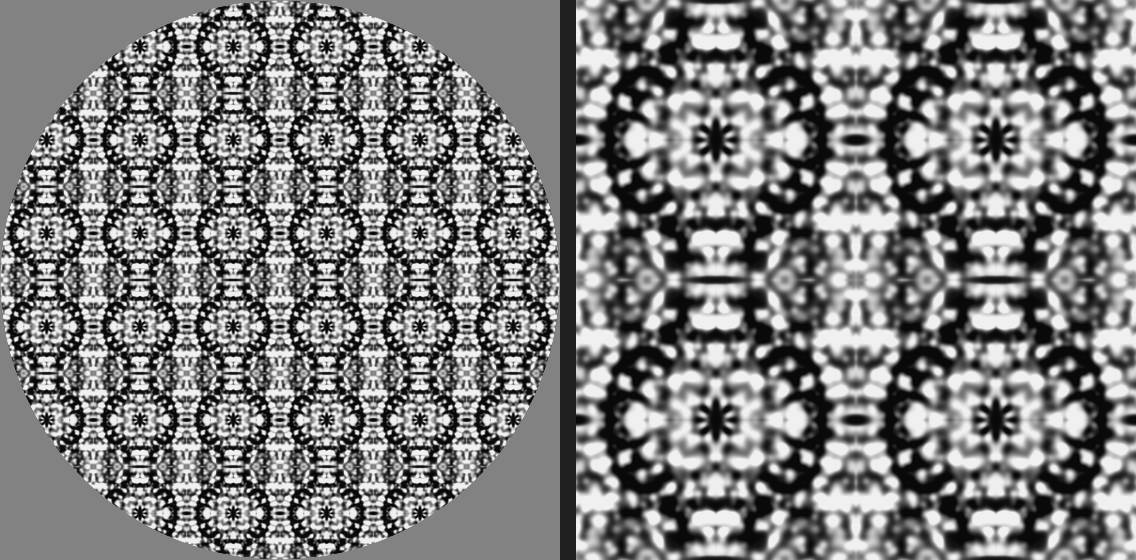
Left: the whole. Right: its middle third, enlarged.
Reproduce this pattern procedurally as a three.js fragment shader.

```glsl
varying vec2 vUv;

const float REPEATS = 6.0;         // tiles across and up
const float DISC_RADIUS = 0.499;
const float DISC_SOFTNESS = 0.0008;
const vec3 BACKGROUND = vec3(0.51);
const float DARKEST = 0.035;
const float BRIGHTEST = 0.94;
const float SPOT_DENSITY = 7.0;    // spots along half a tile
const float FINE_DENSITY = 12.0;
const float FINE_WEIGHT = 0.35;
const float ARC_SPOTS = 5.2;       // spots per radian in the ring
const float SPOT_TIGHTNESS = 6.5;
const float SPOT_MEAN = 0.36;
const float CONTRAST = 1.2;
const float CURVE = 0.5;           // strength of the final tone curve
const float RING_RADIUS = 0.72;
const float RING_WIDTH = 0.15;
const float RING_DEPTH = 0.18;
const float PETALS = 8.0;
const float PETAL_WAVE = 30.0;     // radial frequency of the petal rows

vec3 hash3(vec2 cell) {
  vec3 k = vec3(dot(cell, vec2(127.1, 311.7)),
                dot(cell, vec2(269.5, 183.3)),
                dot(cell, vec2(419.2, 371.9)));
  return fract(sin(k) * 43758.55);
}

// Cellular noise: one soft spot of random brightness per cell
float spots(vec2 p) {
  vec2 cell = floor(p);
  float light = 0.0;
  for (int y = -1; y <= 1; y++) {
    for (int x = -1; x <= 1; x++) {
      vec2 id = cell + vec2(float(x), float(y));
      vec3 h = hash3(id);
      vec2 d = p - id - 0.15 - 0.7 * h.xy;
      light += mix(0.25, 1.25, h.z) * exp(-SPOT_TIGHTNESS * dot(d, d));
    }
  }
  return light - SPOT_MEAN;
}

float bump(float x, float center, float width) {
  float d = (x - center) / width;
  return exp(-d * d);
}

// Soft elliptical mask
float blob(vec2 p, vec2 center, vec2 radius) {
  vec2 d = (p - center) / radius;
  float d2 = dot(d, d);
  return exp(-d2 * d2);
}

// Tone of a quarter tile: rosette at (0,0), flower at (1,1)
float ornament(vec2 q) {
  float r = length(q);
  float angle = atan(q.y, q.x + 0.0001);
  float ring = bump(r, RING_RADIUS, RING_WIDTH);

  // Loose spots, bent into arcs around the rosette
  float loose = spots(q * SPOT_DENSITY + 17.3);
  float arcs = spots(vec2(angle * ARC_SPOTS, r * SPOT_DENSITY) + 41.6);
  float bend = smoothstep(0.4, 0.55, r) * (1.0 - smoothstep(0.8, 0.95, r));
  float grain = mix(loose, arcs, bend);
  grain += FINE_WEIGHT * spots(q * FINE_DENSITY + 73.1);

  // Light lattice between dark rings
  float strip = smoothstep(0.72, 0.95, q.x);
  float tone = 0.51 + 0.13 * strip - RING_DEPTH * ring;
  tone += grain * CONTRAST * (1.0 + 0.3 * ring);

  // Rosette heart, staggered petals and tips
  float petals = cos(angle * PETALS) * cos(r * PETAL_WAVE);
  float heart = 1.0 - smoothstep(0.4, 0.55, r);
  tone = mix(tone, 0.54 + 0.42 * petals + 0.8 * grain, heart);
  tone = mix(tone, 0.05, blob(q, vec2(0.0), vec2(0.07, 0.12)));
  tone = mix(tone, 0.93, blob(q, vec2(0.58, 0.0), vec2(0.07, 0.1)));
  tone = mix(tone, 0.04, 0.9 * blob(q, vec2(0.0, 0.59), vec2(0.11, 0.06)));
  tone = mix(tone, 0.9, blob(q, vec2(0.0, 0.47), vec2(0.05, 0.09)));
  tone = mix(tone, 0.93, blob(q, vec2(0.0, 0.71), vec2(0.11, 0.05)));

  // Dark bar on a light patch between side neighbours
  tone = mix(tone, 0.88, 0.8 * blob(q, vec2(1.0, 0.0), vec2(0.17, 0.11)));
  tone = mix(tone, 0.03, blob(q, vec2(1.0, 0.0), vec2(0.11, 0.045)));

  // Thin line and ringed beads between stacked neighbours
  tone = mix(tone, 0.62, 0.6 * blob(q, vec2(0.0, 1.0), vec2(0.3, 0.12)));
  tone = mix(tone, 0.1, blob(q, vec2(0.0, 1.0), vec2(0.22, 0.03)));
  tone = mix(tone, 0.06, 0.9 * blob(q, vec2(0.32, 0.87), vec2(0.06, 0.08)));
  float bead = length(q - vec2(0.49, 1.0));
  tone = mix(tone, 0.7 - 0.2 * cos(bead * 50.0), 0.85 * bump(bead, 0.0, 0.11));

  // Flower at the lattice crossing
  vec2 f = (1.0 - q) * vec2(1.2, 0.9);
  float flowerAngle = atan(f.y, f.x + 0.0001);
  float flower = 0.66 + 0.3 * cos(flowerAngle * PETALS) + 0.6 * grain;
  tone = mix(tone, flower, 0.8 * bump(length(f), 0.2, 0.1));
  tone = mix(tone, 0.38, 0.6 * bump(length(f), 0.0, 0.07));
  tone = mix(tone, smoothstep(0.0, 1.0, tone), CURVE);
  return clamp(tone, DARKEST, BRIGHTEST);
}

void main() {
  vec2 quarter = abs(fract(vUv * REPEATS) * 2.0 - 1.0);
  float edge = length(vUv - 0.5) - DISC_RADIUS;
  float disc = 1.0 - smoothstep(-DISC_SOFTNESS, DISC_SOFTNESS, edge);
  gl_FragColor = vec4(mix(BACKGROUND, vec3(ornament(quarter)), disc), 1.0);
}
```
